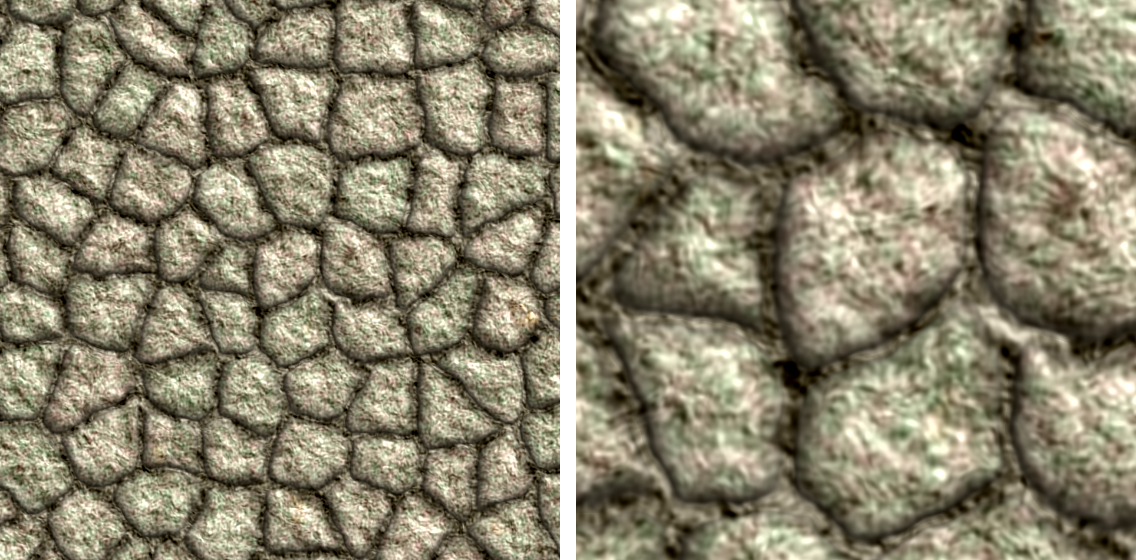
Left, the full canvas; right, a detail of the centre.
Give the GLSL for this texture, as a Shadertoy shader.

```glsl
#define CELLS 8.3
#define JITTER 0.80
#define MORTAR_WIDTH 0.035
#define CORNER_SHARPNESS 22.0
#define LIGHT_DIR vec2(0.56, 0.83)
#define RELIEF 4.2
#define GRAIN 0.34
#define STONE_COLOR vec3(0.715, 0.687, 0.578)
#define MORTAR_COLOR vec3(0.37, 0.335, 0.245)
#define SHADOW_COLOR vec3(0.10, 0.08, 0.045)
#define RUST_COLOR vec3(0.56, 0.42, 0.20)

vec2 hash2(vec2 p) {
    p = vec2(dot(p, vec2(127.1, 311.7)), dot(p, vec2(269.5, 183.3)));
    return fract(sin(p) * 43758.545);
}

float gradientDot(vec2 cell, vec2 corner, vec2 f) {
    return dot(hash2(cell + corner) * 2.0 - 1.0, f - corner);
}

float gradientNoise(vec2 p) {
    vec2 i = floor(p), f = fract(p);
    vec2 u = f * f * f * (f * (f * 6.0 - 15.0) + 10.0);
    float low = mix(gradientDot(i, vec2(0, 0), f), gradientDot(i, vec2(1, 0), f), u.x);
    float high = mix(gradientDot(i, vec2(0, 1), f), gradientDot(i, vec2(1, 1), f), u.x);
    return mix(low, high, u.y);
}

float fbm(vec2 p) {
    float sum = 0.0, amplitude = 0.5;
    for (int i = 0; i < 4; i++) {
        sum += amplitude * gradientNoise(p);
        p = mat2(1.6, 1.2, -1.2, 1.6) * p + 7.3;
        amplitude *= 0.5;
    }
    return sum;
}

vec2 stoneCenter(vec2 cell) {
    return cell + 0.5 + JITTER * (hash2(cell) - 0.5);
}

// Rounded Voronoi: xy = outward edge normal, z = distance to the edge
vec3 stoneEdge(vec2 p, out vec2 id) {
    vec2 base = floor(p);
    float nearest = 1e3;
    for (int y = -1; y <= 1; y++)
    for (int x = -1; x <= 1; x++) {
        vec2 cell = base + vec2(x, y);
        vec2 r = stoneCenter(cell) - p;
        if (dot(r, r) < nearest) {
            nearest = dot(r, r);
            id = cell;
        }
    }
    vec2 own = stoneCenter(id), normalSum = vec2(0.0);
    float weightSum = 0.0;
    for (int y = -2; y <= 2; y++)
    for (int x = -2; x <= 2; x++) {
        if (x == 0 && y == 0) continue;
        vec2 other = stoneCenter(id + vec2(x, y));
        vec2 normal = normalize(other - own);
        float weight = exp(-CORNER_SHARPNESS * dot(0.5 * (own + other) - p, normal));
        normalSum += normal * weight;
        weightSum += weight;
    }
    return vec3(normalSum / weightSum, -log(weightSum) / CORNER_SHARPNESS);
}

void mainImage(out vec4 fragColor, in vec2 fragCoord) {
    vec2 uv = fragCoord / iResolution.y;
    vec2 p = uv * CELLS;

    // Stone layout with slightly uneven outlines
    vec2 warp = vec2(fbm(p * 1.8), fbm(p * 1.8 + 31.0));
    vec2 id;
    vec3 edge = stoneEdge(p + 0.22 * warp, id);
    float inside = edge.z - MORTAR_WIDTH;
    float depth = max(inside, 0.0);

    // Lit rough surface and fine grain
    vec2 q = p * 2.5 + 0.6 * warp;
    float relief = RELIEF * (fbm(q) - fbm(q + 0.07 * LIGHT_DIR));
    float grain = GRAIN * gradientNoise(uv * 170.0) + 0.2 * gradientNoise(uv * 95.0 + 9.0);
    float blotch = 0.30 * fbm(p * 1.4 + 17.0);
    vec2 tone = hash2(id + 57.0) - 0.5;

    // Stone colour with green and pink mottling
    float hue = 0.06 * tone.y + 0.18 * gradientNoise(uv * 65.0) + 0.12 * fbm(p * 2.0 + 40.0);
    vec3 color = STONE_COLOR + 0.07 * tone.x + relief + grain + blotch;
    color += hue * vec3(0.55, -0.25, 0.10);

    // Rust stains, broken up into specks
    float patches = fbm(uv * 6.5 + 3.7);
    float specks = gradientNoise(uv * 48.0) + 0.7 * gradientNoise(uv * 105.0);
    float rust = smoothstep(0.15, 0.28, patches) * smoothstep(-0.25, 0.25, specks);
    vec3 rustColor = RUST_COLOR + 1.5 * relief + grain + 0.45 * specks;
    color = mix(color, rustColor, 0.8 * rust);

    // Edge shading, deep and wide on the side away from the light
    float shade = smoothstep(-0.75, 0.75, -dot(edge.xy, LIGHT_DIR));
    float width = mix(0.045, 0.105, shade) * (1.0 + 1.5 * warp.x);
    float shadow = exp(-depth / width) * mix(0.58, 1.0, shade);
    color = mix(color, SHADOW_COLOR + 0.25 * grain, shadow);

    // Gritty mortar
    vec3 mortar = MORTAR_COLOR + 1.1 * relief + 0.8 * grain + 0.4 * blotch;
    mortar *= mix(1.0, 0.65, smoothstep(-0.05, 0.0, inside) * shade);
    color = mix(mortar, color, smoothstep(-0.022, 0.022, inside + 0.25 * grain * MORTAR_WIDTH));

    // Dark pits where stains meet the joints
    float pit = smoothstep(0.25, 0.36, patches) * exp(-6.0 * depth);
    color *= 1.0 - 0.85 * pit;

    fragColor = vec4(clamp(color, 0.0, 1.0), 1.0);
}
```
